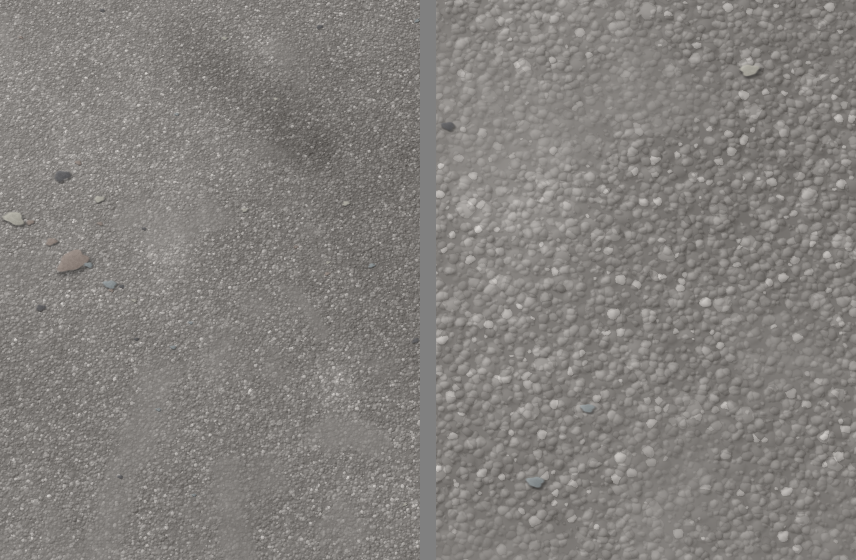
Left, the full canvas; right, a detail of the centre.
A WebGL 2 fragment shader for this texture:

```glsl
#version 300 es
precision highp float;
// Dusty grey ground: lit sand grains, trodden strips, faint ripples and a few stones.

uniform vec2 u_resolution;
out vec4 fragColor;

const vec2 LIGHT = vec2(-0.6, 0.75);
const vec3 WARM_TINT = vec3(0.013, 0.0, -0.013);

vec2 hash2(vec2 p) {
  vec3 q = fract(p.xyx * vec3(0.1031, 0.1030, 0.0973));
  q += dot(q, q.yzx + 33.33);
  return fract((q.xx + q.yz) * q.zy);
}

// Layered, rotated sines, roughly -1 to 1.
float waves(vec2 p) {
  float sum = 0.0, amp = 0.6;
  for (int i = 0; i < 5; i++) {
    sum += amp * sin(p.x + 1.6 * sin(0.8 * p.y)) * cos(p.y + 1.3 * sin(0.9 * p.x));
    p = mat2(1.5, 1.1, -1.1, 1.5) * p + 2.7;
    amp *= 0.62;
  }
  return sum;
}

// Cellular domes: x is the height, y a random value of the topmost grain.
vec2 grains(vec2 p) {
  vec2 cell = floor(p), top = vec2(0.0, 0.5);
  for (int y = -1; y <= 1; y++)
    for (int x = -1; x <= 1; x++) {
      vec2 c = cell + vec2(x, y);
      vec2 rnd = hash2(c);
      vec2 d = p - c - rnd;
      float radius = mix(0.2, 0.72, fract(rnd.x * 7.3 + rnd.y * 3.7));
      float h = radius - dot(d, d) / radius;
      if (h > top.x) top = vec2(h, fract(rnd.x * 57.0 + rnd.y * 13.0));
    }
  return top;
}

// Brightness offset of one layer of grains, lit from LIGHT.
float litGrains(vec2 p) {
  vec2 g = grains(p);
  float slope = g.x - grains(p + 0.27 * LIGHT).x;
  float paleChip = 0.08 * smoothstep(0.92, 0.96, g.y);
  return 0.18 * slope + 0.09 * (g.x - 0.32) + 0.09 * (g.y - 0.5) + paleChip;
}

// Ground plane seen at a slight slant.
vec2 toGround(vec2 p) {
  return vec2(p.x - 0.375, p.y) / (1.0 - 0.2 * p.y);
}

float segmentDistance(vec2 p, vec2 a, vec2 b) {
  vec2 ab = b - a;
  return length(p - a - ab * clamp(dot(p - a, ab) / dot(ab, ab), 0.0, 1.0));
}

float softStrip(vec2 p, vec2 a, vec2 b, float width) {
  return 1.0 - smoothstep(0.4 * width, 1.1 * width, segmentDistance(p, a, b));
}

float softSpot(vec2 p, vec2 centre, float radius) {
  vec2 d = (p - centre) / radius;
  return exp(-dot(d, d));
}

// Share of the surface pressed flat.
float trodden(vec2 p) {
  p += 0.014 * vec2(waves(p * 40.0), waves(p * 34.0 + 5.0));
  float m = softStrip(p, vec2(0.41, 0.16), vec2(0.435, -0.03), 0.035);
  m = max(m, softStrip(p, vec2(0.58, 0.225), vec2(0.67, 0.215), 0.036));
  m = max(m, softStrip(p, vec2(0.525, 0.475), vec2(0.57, 0.41), 0.018));
  m = max(m, 0.8 * softStrip(p, vec2(0.28, 0.32), vec2(0.17, 0.0), 0.042));
  return max(m, 0.8 * smoothstep(0.1, 0.8, waves(p * 13.0 + 4.0)));
}

// Slow changes of brightness over the ground.
float broadTone(vec2 p) {
  float tone = 0.511 + 0.02 * waves(p * 9.0) + 0.017 * waves(p * 30.0 + 9.0);
  tone += 0.045 * softSpot(p, vec2(0.1, 0.8), 0.32) - 0.04 * softSpot(p, vec2(0.68, 0.58), 0.28);
  float streak = segmentDistance(p, vec2(0.34, 0.91), vec2(0.56, 0.74)) / 0.05;
  tone -= 0.06 * exp(-streak * streak);
  float dust = softSpot(p, vec2(0.293, 0.538), 0.035) + softSpot(p, vec2(0.6, 0.316), 0.04)
             + softSpot(p, vec2(0.475, 0.915), 0.035);
  return tone + dust * (0.06 + 0.03 * waves(p * 60.0));
}

// Curved ridges in the upper right.
float ripples(vec2 p) {
  float area = smoothstep(0.4, 0.6, p.x) * smoothstep(0.5, 0.68, p.y);
  float phase = 600.0 * length(p - vec2(0.5, 0.42)) + 1.5 * waves(p * 22.0);
  return area * sin(phase) * (0.6 + 0.4 * waves(p * 16.0));
}

// Signed distance to an uneven, flattened stone.
float stoneDistance(vec2 p, float size, float turn) {
  float c = cos(turn), s = sin(turn);
  vec2 q = mat2(c, -s, s, c) * p / (size * vec2(1.0, 0.6));
  float a = atan(q.y, q.x);
  float edge = 1.0 + 0.12 * sin(3.0 * a + turn * 9.0) + 0.07 * sin(5.0 * a - turn * 7.0);
  return (length(q) - edge) * size * 0.6;
}

vec3 addStones(vec3 col, vec2 p, float pixel) {
  vec3 kinds[4] = vec3[4](vec3(0.59, 0.54, 0.51), vec3(0.71, 0.70, 0.66),
                          vec3(0.38, 0.38, 0.39), vec3(0.57, 0.60, 0.61));
  for (int i = 0; i < 36; i++) {
    float n = float(i);
    vec2 rnd = hash2(vec2(n + 3.0, 17.0));
    vec2 cluster = vec2(0.01, 0.43) + vec2(0.19, 0.27) * fract(vec2(0.63, 0.385) + n * vec2(0.45, 0.282));
    vec2 d = p - (i < 9 ? cluster : rnd * vec2(0.75, 1.0));
    float size = 0.0025 + 0.025 / (1.0 + 0.6 * n);
    float turn = 0.9 * (rnd.x - 0.5);
    float shadow = stoneDistance(d - size * vec2(0.18, -0.22), size, turn);
    col *= 1.0 - 0.35 * (1.0 - smoothstep(-0.1 * size, 0.25 * size, shadow));
    float body = stoneDistance(d, size, turn);
    float lit = 0.07 * dot(d, LIGHT) / size + 0.03 * waves(d * 350.0 + n);
    col = mix(col, kinds[i % 4] + lit, 0.85 * (1.0 - smoothstep(-pixel, pixel, body)));
  }
  return col;
}

void main() {
  float pixel = 1.0 / u_resolution.y;
  vec2 p = gl_FragCoord.xy * pixel;

  // Four samples per pixel keep the small grains smooth.
  float grit = 0.0;
  for (int i = 0; i < 4; i++) {
    vec2 g = toGround(p + pixel * (vec2(i % 2, i / 2) - 0.5) * 0.5);
    g += 0.0012 * vec2(waves(g * 210.0), waves(g * 190.0 + 8.0));
    grit += 0.25 * (litGrains(g * 185.0) + 0.55 * litGrains(g * 105.0 + 31.0));
  }
  float clumps = 0.013 * waves(toGround(p) * 120.0 + 2.0);
  float flatness = trodden(p);
  float tone = broadTone(p) + (grit + clumps) * mix(1.08, 0.45, flatness);
  tone += 0.018 * ripples(p);
  fragColor = vec4(addStones(tone + WARM_TINT, p, pixel), 1.0);
}
```
